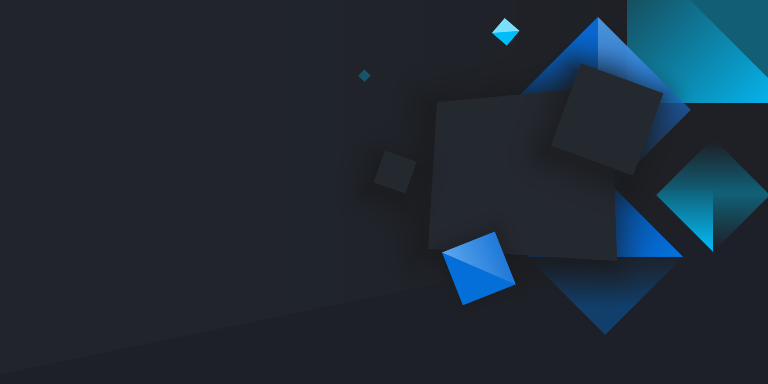
Give the GLSL for this background, as a Shadertoy shader.

```glsl
// Dark backdrop with floating charcoal panels and glowing blue and teal facets.

#define GRID vec2(200.0, 100.0)
#define CHARCOAL vec3(0.140, 0.155, 0.185)
#define NIGHT vec3(0.115, 0.127, 0.155)
#define SHADE vec3(0.095, 0.100, 0.110)
#define BLUE vec3(0.015, 0.430, 0.850)
#define PALE_BLUE vec3(0.360, 0.650, 0.930)
#define TEAL vec3(0.065, 0.370, 0.460)
#define CYAN vec3(0.020, 0.700, 0.920)
#define SHADOW_STRENGTH 0.62
#define SHADOW_SIZE 13.0

// Coverage of a signed distance, one pixel soft
float fill(float d) {
    float pixel = GRID.y / iResolution.y;
    return 1.0 - smoothstep(-0.5 * pixel, 0.5 * pixel, d);
}

// Soft falloff outside a shape
float shadow(float d, float size) {
    float t = clamp(1.0 - d / size, 0.0, 1.0);
    return SHADOW_STRENGTH * t * t;
}

float ramp(float a, float b, float x) {
    return clamp((x - a) / (b - a), 0.0, 1.0);
}

vec2 toLocal(vec2 p, vec2 center, float angle) {
    float c = cos(angle), s = sin(angle);
    p -= center;
    return vec2(c * p.x + s * p.y, c * p.y - s * p.x);
}

float square(vec2 p, float halfSide) {
    vec2 q = abs(p) - halfSide;
    return length(max(q, 0.0)) + min(max(q.x, q.y), 0.0);
}

float diamond(vec2 p, float radius) {
    return (abs(p.x) + abs(p.y) - radius) * 0.7071;
}

// Signed distance to a convex quad with clockwise corners
float quad(vec2 p, vec2 a, vec2 b, vec2 c, vec2 d) {
    vec2 corners[4] = vec2[4](a, b, c, d);
    float nearest = 1e6, side = -1e6;
    for (int i = 0; i < 4; i++) {
        vec2 edge = corners[(i + 1) % 4] - corners[i];
        vec2 v = p - corners[i];
        vec2 w = v - edge * clamp(dot(v, edge) / dot(edge, edge), 0.0, 1.0);
        nearest = min(nearest, length(w));
        side = max(side, edge.x * v.y - edge.y * v.x);
    }
    return nearest * sign(side);
}

void mainImage(out vec4 fragColor, in vec2 fragCoord) {
    vec2 p = fragCoord / iResolution.xy * GRID;

    // Backdrop with a faint slanted fold
    vec3 color = mix(vec3(0.128, 0.143, 0.172), vec3(0.117, 0.125, 0.145), ramp(70.0, 170.0, p.x));
    color = mix(color, NIGHT, fill((p.y - 2.6 - 0.207 * p.x) * 0.979));

    // Teal corner block with a folded triangle
    float glow = ramp(0.0, 64.0, (p.x - 163.3) + (100.0 - p.y));
    vec3 corner = mix(vec3(0.085, 0.31, 0.37), CYAN, glow);
    corner = mix(corner, TEAL, fill((279.7 - p.x - p.y) * 0.7071));
    color = mix(color, corner, fill(max(163.3 - p.x, 73.2 - p.y)));

    // Large blue diamond, right half fading downward
    vec2 q = p - vec2(155.7, 71.4);
    float rightHalf = fill(-q.x);
    vec3 leftFace = mix(vec3(0.03, 0.27, 0.53), vec3(0.03, 0.40, 0.80), ramp(0.0, 20.0, q.y));
    vec3 rightFace = mix(vec3(0.10, 0.42, 0.80), PALE_BLUE, ramp(0.0, 28.0, q.y));
    float opacity = mix(1.0, 0.93 * ramp(-21.0, 9.0, q.y), rightHalf);
    color = mix(color, mix(leftFace, rightFace, rightHalf), fill(diamond(q, 24.2)) * opacity);

    // Teal diamond: left half brightens down, right half fades at both tips
    q = p - vec2(185.7, 49.2);
    rightHalf = fill(-q.x);
    vec3 face = mix(mix(TEAL, CYAN, ramp(2.0, -13.0, q.y)), TEAL, rightHalf);
    opacity = ramp(14.0, 1.0, q.y) * mix(1.0, ramp(-14.0, 0.0, q.y), rightHalf);
    color = mix(color, face, fill(diamond(q, 14.8)) * opacity);

    // Lower blue diamond: bright triangle over a dim reflection
    q = p - vec2(157.6, 33.1);
    float upper = fill(-q.y);
    vec3 bright = mix(vec3(0.03, 0.29, 0.60), BLUE, ramp(-14.0, 16.0, q.x - q.y));
    opacity = mix(ramp(1.0, -13.0, q.y), 1.0, upper);
    color = mix(color, mix(vec3(0.065, 0.245, 0.42), bright, upper), fill(diamond(q, 20.3)) * opacity);

    // Large tilted panel
    vec2 a = vec2(113.8, 73.4), b = vec2(159.1, 77.6), c = vec2(160.7, 32.0), d = vec2(111.5, 35.2);
    color = mix(color, SHADE, shadow(quad(p + vec2(2.0, 1.0), a, b, c, d), SHADOW_SIZE));
    color = mix(color, CHARCOAL, fill(quad(p, a, b, c, d)));

    // Charcoal squares: x, y, half side, angle
    vec4 tiles[2] = vec4[2](vec4(158.1, 68.9, 11.4, -0.351), vec4(102.9, 55.2, 4.4, -0.34));
    for (int i = 0; i < 2; i++) {
        vec4 tile = tiles[i];
        float shadowDist = square(toLocal(p + vec2(1.5, 2.0), tile.xy, tile.w), tile.z);
        color = mix(color, SHADE, shadow(shadowDist, SHADOW_SIZE * 0.8));
        color = mix(color, CHARCOAL, fill(square(toLocal(p, tile.xy, tile.w), tile.z)));
    }

    // Folded blue square
    q = toLocal(p, vec2(124.7, 30.1), 0.377);
    color = mix(color, SHADE, shadow(square(q, 7.4), 6.0) * 0.6);
    face = mix(PALE_BLUE, vec3(0.13, 0.48, 0.85), ramp(-7.0, 7.0, q.x));
    face = mix(BLUE, face, fill(-(q.x + q.y) * 0.7071));
    color = mix(color, face, fill(square(q, 7.4)));

    // Small folded cyan gem and tiny teal chip
    q = toLocal(p, vec2(131.7, 91.7), -0.71);
    face = mix(vec3(0.0, 0.74, 0.97), vec3(0.48, 0.88, 0.98), fill((q.x - q.y) * 0.7071));
    color = mix(color, face, fill(square(q, 2.55)));
    q = toLocal(p, vec2(94.9, 80.3), -0.75);
    color = mix(color, vec3(0.085, 0.33, 0.42), fill(square(q, 1.15)));

    fragColor = vec4(color, 1.0);
}
```
